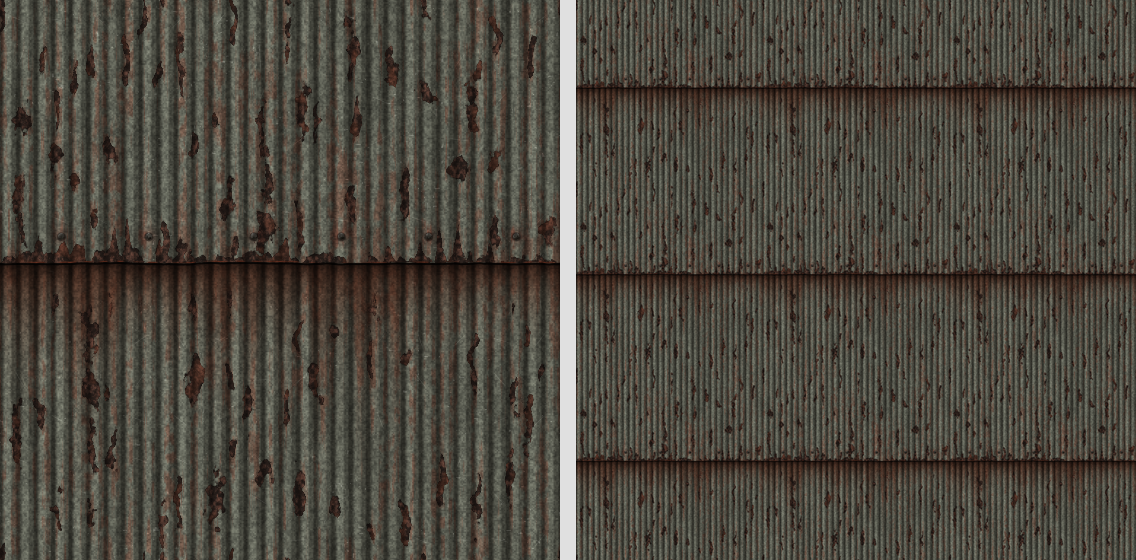
Left: one tile. Right: repeated 3 by 3.
Write a Shadertoy shader that draws this texture.

```glsl
const float RIDGES = 32.0;
const float SEAM = 0.531;

float hash(vec2 p) {
    vec3 q = fract(p.xyx * 0.1031);
    q += dot(q, q.yzx + 33.33);
    return fract((q.x + q.y) * q.z);
}

// Value noise that wraps after the given number of cells
float noise(vec2 uv, vec2 cells, float seed) {
    vec2 p = uv * cells, i = floor(p), f = fract(p);
    f = f * f * (3.0 - 2.0 * f);
    vec2 a = mod(i, cells) + seed, b = mod(i + 1.0, cells) + seed;
    return mix(mix(hash(a), hash(vec2(b.x, a.y)), f.x),
               mix(hash(vec2(a.x, b.y)), hash(b), f.x), f.y);
}

float fbm(vec2 uv, vec2 cells, float seed) {
    float sum = 0.0, amp = 0.5;
    for (int i = 0; i < 4; i++) {
        sum += amp * noise(uv, cells, seed + float(i) * 17.0);
        cells *= 2.0;
        amp *= 0.5;
    }
    return sum / 0.9375;
}

// Tall corroded flakes, mostly along the grooves: x = flake field, y = bleed around it
vec2 flakes(vec2 uv) {
    const vec2 grid = vec2(16, 8);
    float rough = fbm(uv, vec2(80, 56), 5.0);
    vec2 warp = vec2(fbm(uv, vec2(32, 28), 31.0), fbm(uv, vec2(24), 57.0)) - 0.5;
    vec2 p = (uv + warp * vec2(0.026, 0.04)) * grid;
    vec2 field = vec2(-2.0, 0.0);
    for (int y = -1; y <= 1; y++)
    for (int x = -1; x <= 1; x++) {
        vec2 id = floor(p) + vec2(x, y), key = mod(id, grid);
        if (hash(key + 71.0) > 0.62) continue;
        float groove = 0.5 * floor(2.0 * hash(key + 3.0)) + 0.2 * hash(key + 8.0);
        vec2 d = (p - id - vec2(groove, hash(key + 19.0))) / grid;
        float big = hash(key + 43.0);
        vec2 size = vec2(0.005 + 0.010 * big * big * big, 0.014 + 0.036 * hash(key + 91.0));
        field.x = max(field.x, 1.0 - length(d / size) + 2.2 * (rough - 0.5));
        field.y = max(field.y, exp(-dot(d, d / (size * size)) * 0.3));
    }
    return field;
}

void mainImage(out vec4 fragColor, in vec2 fragCoord) {
    vec2 uv = fragCoord / iResolution.xy, across = vec2(uv.x, 0.0);
    float v = uv.y - SEAM + 0.005 * (fbm(across, vec2(24, 1), 2.0) - 0.5);
    float px = 1.0 / iResolution.y;
    float above = smoothstep(-px, px, v);

    // Corrugated profile with a soft step on the shaded side
    float t = fract(uv.x * RIDGES), column = floor(uv.x * RIDGES);
    float ridge = smoothstep(0.05, 0.34, t) * (1.0 - 0.55 * smoothstep(0.56, 0.72, t));
    ridge *= 1.0 - smoothstep(0.84, 1.0, t);
    float grain = noise(uv, vec2(384), 7.0) - 0.5;
    float mottle = fbm(uv, vec2(24, 12), 11.0) - 0.5;
    float streak = fbm(uv, vec2(128, 6), 23.0);
    float tone = ridge * (0.85 + 0.25 * hash(vec2(column, 6.0))) + 0.3 * mottle + 0.35 * (streak - 0.5);
    vec3 col = mix(vec3(0.18, 0.18, 0.155), vec3(0.405, 0.415, 0.368), clamp(tone, 0.0, 1.1));

    // Pale scratches and tiny chips
    vec2 cell = floor(uv * 14.0), s = fract(uv * 14.0) - 0.5;
    float ang = 6.283 * hash(cell + 13.0);
    s = mat2(cos(ang), -sin(ang), sin(ang), cos(ang)) * s;
    float scratch = smoothstep(0.022, 0.0, abs(s.y + 0.15 * s.x * s.x)) * smoothstep(0.3, 0.1, abs(s.x));
    col += 0.06 * scratch * step(0.45, hash(cell + 37.0));
    col += 0.12 * smoothstep(0.86, 0.97, noise(uv, vec2(190), 9.0)) * smoothstep(0.55, 0.7, noise(uv, vec2(40), 4.0));

    // Reddish bleeding in narrow vertical streaks
    vec2 flake = flakes(uv);
    float bleed = smoothstep(0.5, 0.7, streak + 0.16 * flake.y + 0.13 * exp(-abs(v) * 11.0));
    bleed *= smoothstep(0.3, 0.62, fbm(uv, vec2(120, 60), 61.0));
    col = mix(col, col * vec3(0.95, 0.72, 0.67) + vec3(0.03, 0.012, 0.01), 0.85 * bleed);

    // Rust washed down from the overlap
    float run = 0.045 + 0.16 * noise(across, vec2(64, 1), 3.0) * noise(across, vec2(11, 1), 15.0);
    run *= 0.7 + 0.6 * fbm(uv, vec2(96, 12), 39.0);
    float stain = (1.0 - above) * exp(-pow(max(-v, 0.0) / run, 1.5));
    vec3 wash = mix(vec3(0.11, 0.06, 0.04), vec3(0.33, 0.19, 0.135), clamp(tone, 0.0, 1.0));
    col = mix(col, wash, 0.88 * stain);

    // Flakes joined with the ragged corrosion climbing from the overlap
    float climb = noise(across, vec2(88, 1), 29.0);
    float height = 0.09 * climb * climb * noise(across, vec2(13, 1), 47.0);
    height += 0.004 + 0.045 * (fbm(uv, vec2(72, 56), 83.0) - 0.5);
    float edgeRust = mix(-2.0, (height - v) * 50.0, above);
    float spared = (1.0 - above) * smoothstep(-0.08, -0.02, v);
    float field = max(flake.x - 2.0 * spared, edgeRust);
    float rust = smoothstep(-0.06, 0.12, field);
    float crust = fbm(uv, vec2(170, 130), 101.0);
    vec3 rustCol = mix(vec3(0.105, 0.075, 0.065), vec3(0.31, 0.20, 0.165), smoothstep(0.34, 0.8, crust));
    rustCol = mix(rustCol, vec3(0.34, 0.17, 0.11), 0.35 * smoothstep(0.6, 0.8, noise(uv, vec2(60, 40), 53.0)));
    rustCol *= 0.8 + 0.35 * ridge;
    col = mix(col, rustCol, 0.92 * rust);
    col *= 1.0 - 0.25 * smoothstep(0.2, 0.0, abs(field - 0.05));

    // Overlap: shadow beneath, broken rusty lip and a thin dark gap
    col *= 1.0 - 0.6 * (1.0 - above) * exp(min(v, 0.0) * 50.0);
    float lip = smoothstep(0.0025, 0.0, abs(v - 0.0015));
    col = mix(col, vec3(0.32, 0.15, 0.10), lip * smoothstep(0.25, 0.8, noise(across, vec2(70, 1), 77.0)));
    col *= 1.0 - 0.75 * smoothstep(0.003, 0.0008, abs(v + 0.0015));

    // Screws on the ridge crowns
    for (int i = 0; i < 6; i++) {
        float k = float(i);
        vec2 d = uv - vec2((3.5 + 5.0 * k + step(1.5, k)) / RIDGES, 0.578);
        float r = length(d) / 0.0065;
        col = mix(col, col * vec3(1.0, 0.72, 0.68), 0.7 * exp(-dot(d, d) * 3500.0));
        col *= 1.0 - 0.55 * smoothstep(1.5, 0.9, length(d + vec2(0.0, 0.001)) / 0.0065);
        vec3 head = vec3(0.20, 0.19, 0.17) + 0.14 * dot(d, vec2(-0.4, 0.9)) / 0.0065;
        col = mix(col, head + 0.1 * grain, smoothstep(1.0, 0.75, r));
    }

    col *= 1.0 + 0.34 * grain + 0.28 * (noise(uv, vec2(200, 150), 19.0) - 0.5);
    fragColor = vec4(clamp(col, 0.0, 1.0), 1.0);
}
```
